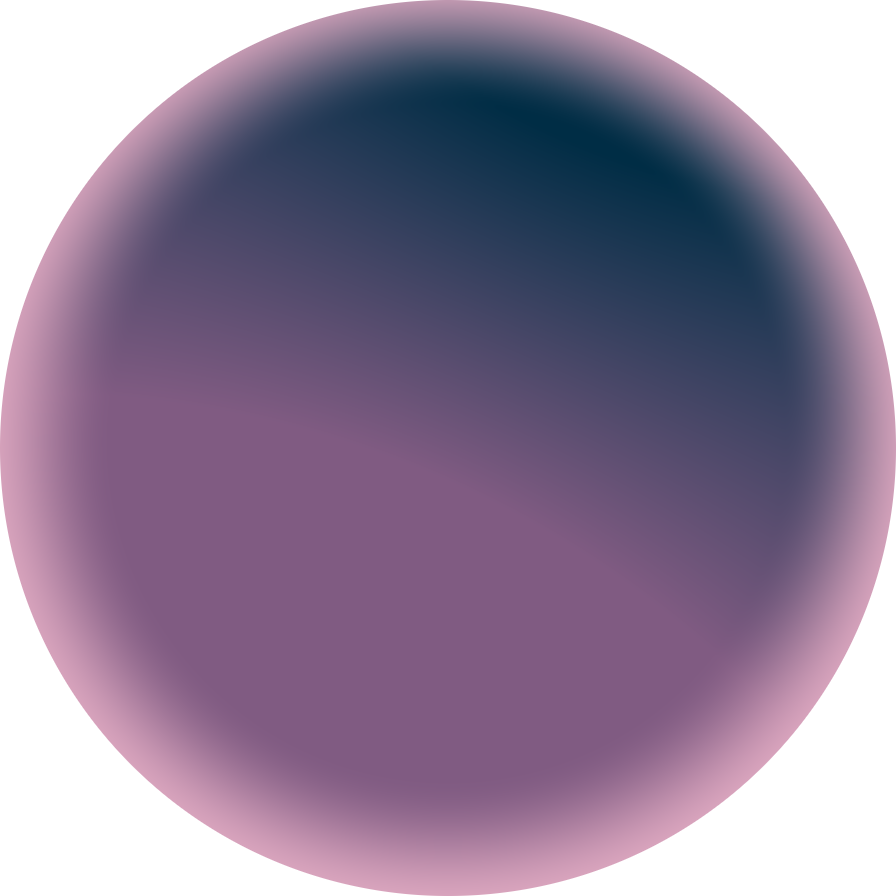
Reproduce this background procedurally as a WebGL 2 fragment shader.

```glsl
#version 300 es
precision highp float;
// A round disc on white: a navy to plum gradient inside a soft pink rim.

#define RADIUS 0.5
#define RIM_DEPTH 0.048   // depth at which the rim glow is half faded
#define RIM_SOFT 0.078    // half width of the fade
#define RIM_SHIFT 0.0065  // makes the glow thicker at the bottom
#define GRAD_START 0.215
#define GRAD_LENGTH 0.404
#define GRAD_BEND 2.4     // how far the bands spread towards the sides

uniform vec2 u_resolution;
out vec4 fragColor;

const vec3 NAVY = vec3(0.0, 0.176, 0.27);
const vec3 PLUM = vec3(0.502, 0.357, 0.51);
const vec3 PINK = vec3(0.87, 0.66, 0.755);
const vec3 PAPER = vec3(1.0);

// Tilted gradient whose bands fan out away from its axis
vec3 bodyColor(vec2 p) {
  vec2 axis = normalize(vec2(-0.39, -0.92));
  vec2 q = p - vec2(0.0, 0.168);
  float along = dot(q, axis);
  float across = dot(q, vec2(-axis.y, axis.x)) - 0.06;
  along /= 1.0 + GRAD_BEND * across * across;
  return mix(NAVY, PLUM, clamp((along + GRAD_START) / GRAD_LENGTH, 0.0, 1.0));
}

// Glow that fades inward from the edge of the disc
float rimGlow(vec2 p) {
  float depth = RADIUS - length(p - vec2(0.0, RIM_SHIFT));
  return 1.0 - smoothstep(RIM_DEPTH - RIM_SOFT, RIM_DEPTH + RIM_SOFT, depth);
}

void main() {
  float size = min(u_resolution.x, u_resolution.y);
  vec2 p = (gl_FragCoord.xy - 0.5 * u_resolution) / size;

  vec3 disc = mix(bodyColor(p), PINK, rimGlow(p));

  // Disc edge smoothed over one pixel
  float inside = clamp((RADIUS - length(p)) * size + 0.5, 0.0, 1.0);
  fragColor = vec4(mix(PAPER, disc, inside), 1.0);
}
```
